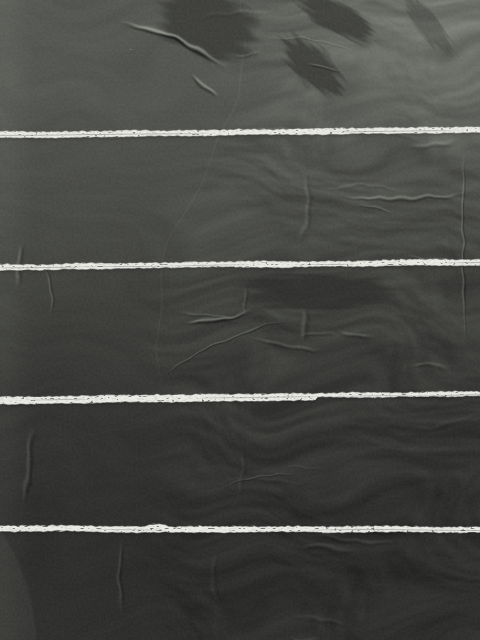
Write a Shadertoy shader that draws this pattern.

```glsl
// Dark glued paper sheets, creased and brushed, crossed by four ragged chalk lines.
// The paper is embossed gradient noise plus looped creases lit from above; the lines
// are repeated bands whose upper and lower edges wander independently.

float hash(float n) { return fract(sin(n * 91.35) * 4375.85); }

vec2 gradient(vec2 cell) {
    float angle = 6.2832 * fract(sin(dot(cell, vec2(127.1, 311.7))) * 4375.85);
    return vec2(cos(angle), sin(angle));
}

float noise(vec2 p) {
    vec2 i = floor(p), f = p - i, u = f * f * f * (f * (f * 6.0 - 15.0) + 10.0);
    vec2 e = vec2(0, 1);
    float low = mix(dot(gradient(i), f), dot(gradient(i + e.yx), f - e.yx), u.x);
    float high = mix(dot(gradient(i + e), f - e), dot(gradient(i + 1.0), f - 1.0), u.x);
    return mix(low, high, u.y);
}

float fbm(vec2 p) {
    float sum = 0.0, amp = 0.5;
    for (int i = 0; i < 4; i++) {
        sum += amp * noise(p);
        p = mat2(1.6, 0.9, -0.9, 1.6) * p + 7.3;
        amp *= 0.5;
    }
    return sum;
}

// Tapered fold from a to b: a lit ridge with a shadow under it
float crease(vec2 p, vec2 a, vec2 b, float bend, float width) {
    float len = length(b - a);
    vec2 dir = (b - a) / len, q = p - a;
    float t = dot(q, dir) / len;
    float taper = smoothstep(0.0, 0.3, t) * (1.0 - smoothstep(0.7, 1.0, t));
    float s = dot(q, vec2(-dir.y, dir.x)) - bend * len * sin(3.1416 * t);
    s = (s + 0.006 * noise(p * 35.0)) / width;
    return taper * (exp(-s * s) - 0.6 * exp(-(s + 1.9) * (s + 1.9)));
}

// Soft brush patch, tilted, with a streaky rim
float patchMask(vec2 p, vec2 center, vec2 radius, float tilt) {
    float c = cos(tilt), s = sin(tilt);
    vec2 q = mat2(c, -s, s, c) * (p - center) / radius;
    float rim = length(q) + 0.35 * noise(q * vec2(1.5, 4.0) + center * 40.0);
    return 1.0 - smoothstep(0.7, 1.1, rim);
}

float paper(vec2 p) {
    // Broad light: dark at the foot, glossy at the upper right
    float tone = mix(0.185, 0.34, smoothstep(0.1, 1.0, p.y));
    tone += 0.1 * smoothstep(0.25, 0.7, p.x) * smoothstep(0.6, 1.0, p.y);
    tone += 0.03 * (1.0 - smoothstep(0.0, 0.06, p.x)) + 0.035 * fbm(p * 5.0);
    float corner = p.x - 0.052 + 1.8 * p.y * p.y + 0.004 * noise(p * 30.0);
    tone += 0.03 * (1.0 - smoothstep(0.0, 0.006, corner));

    // Wrinkled sheet overlapping a smoother one
    float seam = 0.25 + 0.13 * smoothstep(0.55, 0.9, p.y) + 0.015 * noise(p * 12.0);
    float sheet = smoothstep(-0.05, 0.08, p.x - seam);
    float fold = (p.x - seam) / 0.0015;
    tone += 0.025 * exp(-fold * fold) * smoothstep(0.38, 0.45, p.y);
    vec2 warped = p * vec2(7.0, 19.0) + 1.5 * noise(p * 6.0);
    float emboss = fbm(warped) - fbm(warped + vec2(0.04, 0.16));
    tone += emboss * mix(0.06, 0.25, sheet) * mix(0.5, 1.0, p.y);

    // Matte brush patches
    float matte = patchMask(p, vec2(0.325, 0.962), vec2(0.085, 0.055), -0.3);
    matte = max(matte, patchMask(p, vec2(0.488, 0.897), vec2(0.065, 0.028), -0.75));
    matte = max(matte, patchMask(p, vec2(0.527, 0.972), vec2(0.07, 0.024), -0.5));
    matte = max(matte, 0.5 * patchMask(p, vec2(0.67, 0.96), vec2(0.06, 0.018), -0.9));
    tone = mix(tone, 0.235, 0.8 * matte);
    tone = mix(tone, 0.19, 0.75 * patchMask(p, vec2(0.49, 0.544), vec2(0.125, 0.03), 0.0));

    // Scattered folds: mostly level on the right, some upright on the left
    for (int i = 0; i < 34; i++) {
        float k = float(i) + 1.0;
        bool upright = i % 4 == 0;
        float angle = upright ? 1.57 + 0.3 * (hash(k) - 0.5) : 0.5 * (hash(k) - 0.5);
        vec2 start = vec2(upright ? 0.6 * hash(k + 40.0) : 0.24 + 0.4 * hash(k + 40.0), hash(k + 80.0));
        vec2 span = mix(0.05, 0.15, hash(k + 120.0)) * vec2(cos(angle), sin(angle));
        float lift = crease(p, start, start + span, 0.2 * (hash(k + 160.0) - 0.5), mix(0.0012, 0.003, hash(k + 200.0)));
        tone += lift * mix(0.03, 0.11, hash(k + 240.0)) * mix(0.6, 1.0, start.y);
    }
    // Dominant folds
    tone += 0.24 * crease(p, vec2(0.18, 0.967), vec2(0.358, 0.888), 0.08, 0.0024);
    tone += 0.17 * crease(p, vec2(0.3, 0.888), vec2(0.345, 0.85), -0.1, 0.002);
    tone += 0.13 * crease(p, vec2(0.52, 0.695), vec2(0.74, 0.7), -0.03, 0.002);
    tone += 0.15 * crease(p, vec2(0.28, 0.5), vec2(0.4, 0.52), -0.09, 0.002);
    tone += 0.1 * crease(p, vec2(0.24, 0.405), vec2(0.46, 0.505), 0.05, 0.0012);
    tone += 0.1 * crease(p, vec2(0.724, 0.45), vec2(0.724, 0.78), 0.0, 0.0014);
    return tone + 0.025 * noise(p * 260.0);
}

void mainImage(out vec4 fragColor, in vec2 fragCoord) {
    vec2 p = fragCoord / iResolution.y;
    float soft = 1.0 / iResolution.y;
    vec3 color = paper(p) * vec3(0.99, 1.01, 0.955);

    // Stray white flecks
    color += 0.4 * smoothstep(0.64, 0.72, noise(p * 110.0)) * smoothstep(0.1, 0.3, noise(p * 9.0));

    for (int i = 0; i < 4; i++) {
        float k = float(i);
        float slope = i == 0 ? -0.001 : 0.0085;
        float y = p.y - 0.173 - 0.2067 * k - slope * (p.x / 0.75 - 0.5);
        float x = p.x + 5.7 * k;
        y -= 0.0013 * noise(vec2(x * 6.0, k));
        float top = 0.0046 + 0.002 * noise(vec2(x * 14.0, 3.1)) + 0.0022 * noise(vec2(x * 130.0, p.y * 90.0));
        float bottom = 0.0044 + 0.002 * noise(vec2(x * 11.0, 8.4)) + 0.0017 * noise(vec2(x * 110.0, p.y * 70.0));
        if (i == 1) bottom += 0.0025 - 0.0045 * smoothstep(0.492, 0.497, p.x);
        if (i == 0) top += 0.004 * smoothstep(0.225, 0.235, p.x) * (1.0 - smoothstep(0.25, 0.27, p.x));

        // Shadowed seam, then chalk with a worn groove
        color *= 1.0 - 0.3 * exp(-abs(y + bottom) / 0.0025);
        float chalk = smoothstep(-soft, soft, top - y) * smoothstep(-soft, soft, y + bottom);
        float grain = noise(p * vec2(150.0, 330.0));
        float groove = exp(-pow(abs(y + 0.0008) / 0.0009, 2.0)) * smoothstep(-0.15, 0.25, noise(vec2(x * 8.0, 2.7)));
        vec3 white = vec3(0.92, 0.92, 0.90) * (1.0 - 0.22 * groove + 0.16 * min(grain, 0.0));
        color = mix(color, white, chalk * (1.0 - 0.6 * smoothstep(0.25, 0.5, grain)));
    }
    fragColor = vec4(clamp(color, 0.0, 1.0), 1.0);
}
```
